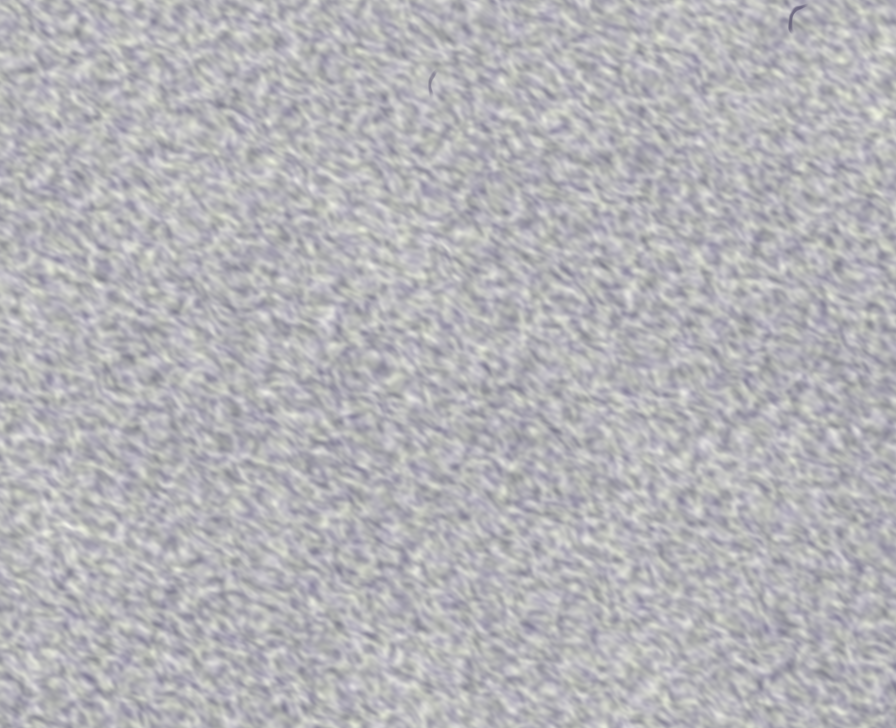
Write a WebGL 2 fragment shader that draws this texture.

```glsl
#version 300 es
precision highp float;
// Pale grey fibrous paper: short soft flecks leaning down to the right.
// Stretched, rotated layers of gradient noise give the grain, slow noise
// clouds it, and a loop adds a few thin dark curled fibres.

#define MEAN_COLOR vec3(0.710, 0.708, 0.725)
#define TONE_AXIS vec3(1.0, 1.03, 0.76)
#define TINT_AXIS vec3(0.008, -0.012, 0.055)
#define FIBRE_COLOR vec3(0.36, 0.34, 0.45)
#define GRAIN_CONTRAST 0.225
#define CLOUD_CONTRAST 0.055
#define GRAIN_FREQ vec2(42.0, 80.0)
#define FINE_FREQ vec2(84.0, 132.0)
#define WARP 0.007
#define FIBRE_COUNT 2
#define FIBRE_WIDTH 0.0022

uniform vec2 u_resolution;
out vec4 fragColor;

float hash(vec2 cell) {
    vec3 h = fract(cell.xyx * 0.1031);
    h += dot(h, h.yzx + 33.33);
    return fract((h.x + h.y) * h.z);
}

// Dot product of a random unit gradient with the offset from its corner.
float corner(vec2 cell, vec2 offset) {
    float angle = 6.28318 * hash(cell);
    return dot(vec2(cos(angle), sin(angle)), offset);
}

float gradientNoise(vec2 p) {
    vec2 i = floor(p);
    vec2 f = p - i;
    vec2 w = f * f * f * (f * (f * 6.0 - 15.0) + 10.0);
    vec2 e = vec2(1.0, 0.0);
    float low = mix(corner(i, f), corner(i + e.xy, f - e.xy), w.x);
    float high = mix(corner(i + e.yx, f - e.yx), corner(i + e.xx, f - e.xx), w.x);
    return mix(low, high, w.y);
}

// Noise with flecks drawn out along the given direction.
float fleckNoise(vec2 p, float angle, vec2 freq, float seed) {
    float c = cos(angle), s = sin(angle);
    vec2 along = vec2(c * p.x + s * p.y, c * p.y - s * p.x);
    return gradientNoise(along * freq + seed);
}

float grain(vec2 p) {
    // A gentle warp varies the lean of the flecks.
    vec2 bend = vec2(gradientNoise(p * 21.0 + 7.3), gradientNoise(p * 21.0 + 61.7));
    p += WARP * bend;
    float shallow = fleckNoise(p, -0.35, GRAIN_FREQ, 113.0);
    float steep = fleckNoise(p, -0.95, GRAIN_FREQ * 1.12, 271.0);
    float fine = fleckNoise(p, -0.60, FINE_FREQ, 419.0);
    return 0.78 * shallow + 0.62 * steep + 0.52 * fine;
}

float clouds(vec2 p) {
    float broad = gradientNoise(p * 2.3 + 31.4);
    float patchy = gradientNoise(p * vec2(6.0, 8.5) + 83.2);
    float mottle = gradientNoise(p * vec2(15.0, 19.0) + 151.6);
    return 0.6 * broad + 0.65 * patchy + 0.6 * mottle;
}

// Coverage of thin arcs that open to the right.
float fibres(vec2 p, float aspect) {
    float cover = 0.0;
    vec2 wobble = 0.004 * vec2(gradientNoise(p * 60.0 + 9.1), gradientNoise(p * 60.0 + 47.5));
    for (int n = 0; n < FIBRE_COUNT; n++) {
        float k = float(n);
        vec2 centre = vec2(aspect * fract(0.50 + 0.4 * k), 0.88 + 0.09 * k);
        float radius = 0.026 - 0.003 * k;
        vec2 q = p + wobble - centre;
        float turn = abs(atan(q.y, -q.x) - 0.25 - 0.2 * k);
        float span = 0.75 + 0.35 * k;
        float line = 1.0 - smoothstep(0.3, 1.6, abs(length(q) - radius) / FIBRE_WIDTH);
        float ends = 1.0 - smoothstep(span - 0.35, span + 0.15, turn);
        cover = max(cover, line * ends * (0.5 + 0.25 * k));
    }
    return cover;
}

void main() {
    vec2 p = gl_FragCoord.xy / u_resolution.y;
    float aspect = u_resolution.x / u_resolution.y;

    // Light falls off slightly toward the lower right.
    float falloff = 0.012 * (p.y - 0.5) - 0.012 * (p.x / aspect - 0.5);
    float tone = GRAIN_CONTRAST * grain(p) + CLOUD_CONTRAST * clouds(p) + falloff;

    // Blue varies partly on its own, so greys drift from neutral to violet.
    float tint = fleckNoise(p, -0.5, vec2(34.0, 52.0), 587.0);
    vec3 color = MEAN_COLOR + TONE_AXIS * tone + TINT_AXIS * tint;
    color = mix(color, FIBRE_COLOR, fibres(p, aspect));
    fragColor = vec4(clamp(color, 0.0, 1.0), 1.0);
}
```
